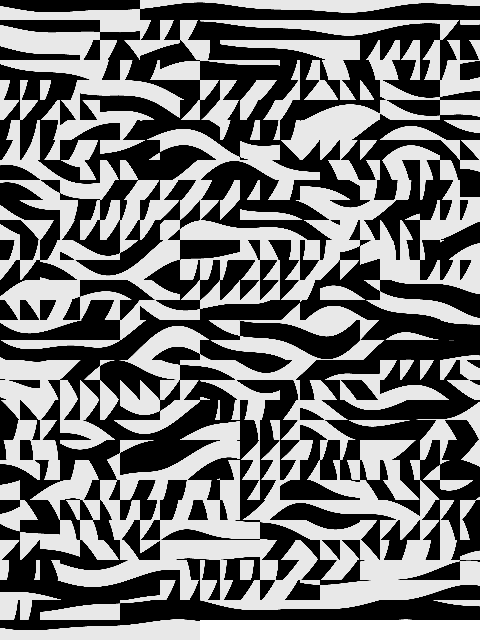
Reproduce this pattern procedurally as a Shadertoy shader.

```glsl
const vec2 GRID = vec2(24.0, 32.0);
const vec3 INK = vec3(0.0), PAPER = vec3(0.91), BLANK = vec3(1.0);

float hash(vec2 p) {
    return fract(sin(dot(p, vec2(127.1, 311.7))) * 43758.5453);
}

// 0 at the upper and lower rim, 1 in the middle
float rimFade(float y, float depth) {
    return smoothstep(0.0, depth, min(y, GRID.y - y));
}

// Positive where tiles carry steep teeth, negative where long wedges run
float steepness(vec2 tile) {
    float waves = sin(tile.x * 0.47 + 2.3 * sin(tile.y * 0.8))
                + 0.8 * sin(tile.y * 1.3 - tile.x * 0.23 + 1.0)
                + 0.5 * sin(tile.x * 0.9 + tile.y * 2.1);
    float calmBelt = exp(-pow((tile.y - 14.5) / 1.8, 2.0));
    return waves - 2.0 * calmBelt - 3.0 * (1.0 - rimFade(tile.y + 0.5, 2.5));
}

// Shallow curves cut by the tile rows into wedges and lenses
float wedgeParity(vec2 p, vec2 tile) {
    float middle = rimFade(p.y, 8.0);
    float phase = 6.283 * hash(vec2(floor(tile.y * 0.5), 3.0));
    float height = sin(p.x * 0.5 + p.y * 0.25 + phase)
                 + 0.35 * sin(p.x * 1.17 - p.y * 0.3 + phase * 2.0);
    float runLength = floor(mix(9.0, 3.0 + 4.0 * hash(vec2(tile.y, 5.0)), step(3.0, min(tile.y, 31.0 - tile.y))));
    float run = floor((tile.x + 9.0 * hash(vec2(tile.y, 7.0))) / runLength);
    float flip = step(hash(vec2(run, tile.y)), 0.35);
    return floor(p.y + mix(0.2, 1.0, middle) * height + phase) + tile.y + flip;
}

// One leaning edge inside each tile, cut off at the tile border
float toothParity(vec2 p, vec2 tile) {
    vec2 group = vec2(floor((tile.x + 3.0 * hash(vec2(tile.y, 13.0))) / 4.0), tile.y);
    vec2 local = fract(p);
    float lean = mix(0.1, 1.0, hash(group + 11.0));
    float side = hash(group + 23.0) < 0.3 ? -1.0 : 1.0;
    float shift = (1.0 - lean) * 0.4 * sin(tile.x * 1.1 + tile.y * 2.0);
    float bend = 0.15 * (local.y - local.y * local.y);
    float edge = 0.5 + side * lean * (local.y - 0.5) + shift + bend;
    float flip = step(0.5, hash(group + 31.0)) + step(hash(tile + 41.0), 0.18);
    return step(edge, local.x) + flip;
}

vec3 patternColor(vec2 p) {
    vec2 tile = floor(p);
    if (tile.y < 1.0 && tile.x >= 10.0) return BLANK;
    float parity = steepness(tile) > 0.0 ? toothParity(p, tile) : wedgeParity(p, tile);
    return mix(INK, PAPER, mod(parity, 2.0));
}

void mainImage(out vec4 fragColor, in vec2 fragCoord) {
    // Average a tight grid of samples for crisp but softened edges
    vec3 color = vec3(0.0);
    for (int i = 0; i < 9; i++) {
        vec2 offset = vec2(i % 3 - 1, i / 3 - 1) * 0.08;
        color += patternColor((fragCoord + offset) / iResolution.xy * GRID);
    }
    fragColor = vec4(color / 9.0, 1.0);
}
```
